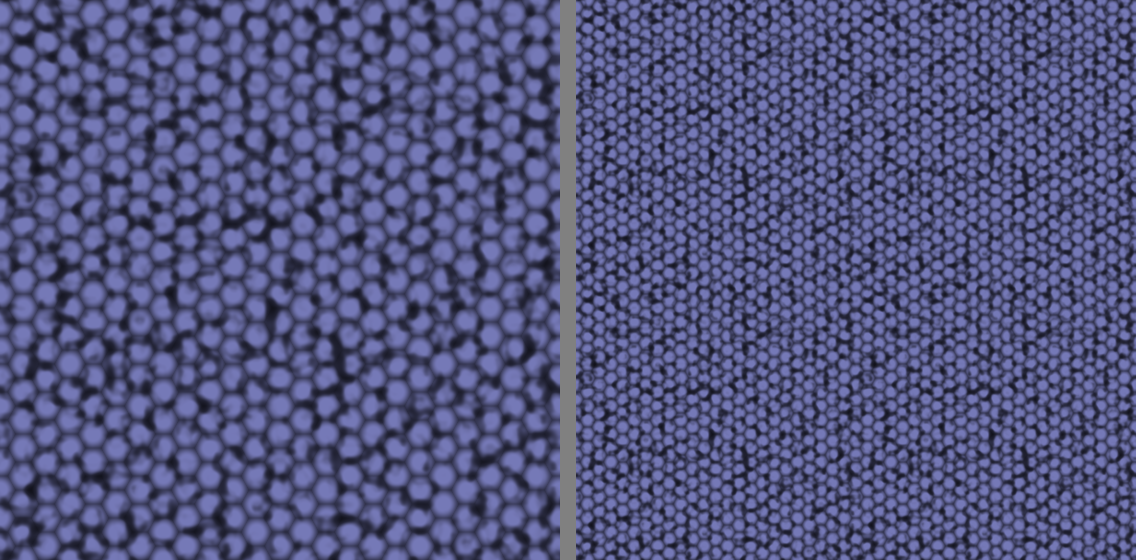
Left, the tile; right, the same tile 2 across and 2 down.
Give the GLSL for this pattern, as a WebGL 1 fragment shader.

```glsl
precision highp float;

uniform vec2 u_resolution;

const vec3 CELL_COLOUR = vec3(0.460, 0.474, 0.718);
const float COLUMNS = 24.0;       // even, so the stagger wraps
const float ROWS = 20.0;
const float ROUNDNESS = 0.95;     // 0 = hexagon, 1 = circle
const float BORDER_INNER = 0.27;  // inset where the flat face begins
const float BORDER_OUTER = -0.14; // inset of the deepest border shade
const float BORDER_SHADE = 0.38;
const float PIT_SHADE = 0.18;
const float PIT_DEPTH = 0.44;
const float WEAR_SCALE = 12.0;    // lattice cells across the canvas
const float WEAR_STRENGTH = 0.46;
const float WEAR_SOFTNESS = 0.02;
const float FACE_TINT = 0.20;
const float HALF_ROOT3 = 0.8660254;

float hash(vec2 p) {
    vec3 q = fract(vec3(p.xyx) * 0.1031);
    q += dot(q, q.yzx + 33.33);
    return fract((q.x + q.y) * q.z);
}

// Axis-aligned gradients give the wear its short bars and notches.
vec2 axisGradient(vec2 lattice, float period) {
    float pick = hash(mod(lattice, period) + period);
    float direction = fract(pick * 2.0) < 0.5 ? -1.0 : 1.0;
    return pick < 0.5 ? vec2(direction, 0.0) : vec2(0.0, direction);
}

float gradientNoise(vec2 uv, float period) {
    vec2 p = uv * period;
    vec2 i = floor(p);
    vec2 f = p - i;
    vec2 w = f * f * f * (f * (f * 6.0 - 15.0) + 10.0);
    vec2 e = vec2(1.0, 0.0);
    float a = dot(axisGradient(i, period), f);
    float b = dot(axisGradient(i + e.xy, period), f - e.xy);
    float c = dot(axisGradient(i + e.yx, period), f - e.yx);
    float d = dot(axisGradient(i + e.xx, period), f - e.xx);
    return mix(mix(a, b, w.x), mix(c, d, w.x), w.y);
}

float wearNoise(vec2 uv) {
    return 0.35 * gradientNoise(uv, WEAR_SCALE)
         + 0.75 * gradientNoise(uv, WEAR_SCALE * 2.0)
         + 0.75 * gradientNoise(uv, WEAR_SCALE * 4.0);
}

vec2 centredRepeat(vec2 p, vec2 size) {
    return mod(p + 0.5 * size, size) - 0.5 * size;
}

// Distance inward from the border of the nearest honeycomb cell.
float cellInset(vec2 uv) {
    vec2 p = uv * vec2(COLUMNS * HALF_ROOT3, ROWS);
    vec2 size = vec2(2.0 * HALF_ROOT3, 1.0);
    vec2 evenColumn = centredRepeat(p - vec2(0.0, 0.5), size);
    vec2 oddColumn = centredRepeat(p - vec2(HALF_ROOT3, 0.0), size);
    vec2 local = dot(evenColumn, evenColumn) < dot(oddColumn, oddColumn)
               ? evenColumn : oddColumn;
    vec2 q = abs(local);
    float hexagon = max(q.y, dot(q, vec2(HALF_ROOT3, 0.5)));
    return 0.5 - mix(hexagon, length(local), ROUNDNESS);
}

void main() {
    vec2 uv = gl_FragCoord.xy / u_resolution;
    float noise = wearNoise(uv);
    float wear = 0.5 * (noise + sqrt(noise * noise + WEAR_SOFTNESS));

    // Wear eats inward from the borders and opens soft pits.
    float height = cellInset(uv) - WEAR_STRENGTH * wear;
    float face = smoothstep(BORDER_OUTER, BORDER_INNER, height);
    float pit = smoothstep(-PIT_DEPTH, 0.0, height);
    float shade = mix(mix(PIT_SHADE, BORDER_SHADE, pit), 1.0, face);

    // Soft mottling on the cell faces.
    shade *= 1.0 - FACE_TINT * smoothstep(-0.1, 0.6, noise);
    gl_FragColor = vec4(CELL_COLOUR * shade, 1.0);
}
```
